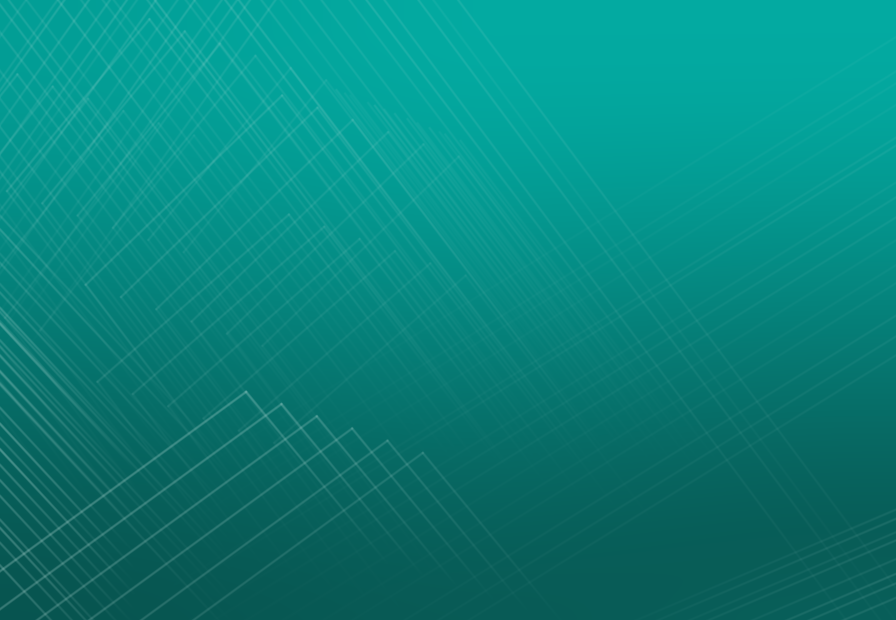
Write a WebGL 1 fragment shader that draws this background.

```glsl
precision highp float;
uniform vec2 u_resolution;

#define DEEP vec3(0.03, 0.355, 0.335)
#define BRIGHT vec3(0.01, 0.665, 0.63)
#define LINE_TINT vec3(0.72, 0.87, 0.85)
#define LINE_WIDTH 0.0017
#define FOLD_STEP vec2(0.057, -0.0197)
#define FALL vec2(0.605, -0.796)

float hash(float n) {
  return fract(sin(n * 12.9898) * 43758.5453);
}

// Soft ray from a start point, fading out over its reach
float ray(vec2 p, vec2 start, vec2 dir, float reach) {
  vec2 q = p - start;
  float along = dot(q, dir);
  float across = abs(q.x * dir.y - q.y * dir.x);
  float soft = LINE_WIDTH + 1.0 / u_resolution.y;
  float body = 1.0 - smoothstep(0.0, soft, across);
  float fade = clamp(1.0 - along / reach, 0.0, 1.0);
  return body * fade * smoothstep(-soft, 0.0, along);
}

// Line of even strength with a finite length
float segment(vec2 p, vec2 start, vec2 dir, float len) {
  vec2 q = p - start;
  float d = length(q - dir * clamp(dot(q, dir), 0.0, len));
  return 1.0 - smoothstep(0.0, LINE_WIDTH + 1.0 / u_resolution.y, d);
}

// Six stepped chevrons, each turning again at its left corner
float folds(vec2 p, vec2 peak, vec2 leftDir, float leftLen, vec2 rightDir, float reach) {
  float sum = 0.0;
  for (int i = 0; i < 6; i++) {
    float n = float(i);
    vec2 a = peak + n * FOLD_STEP;
    float arms = segment(p, a, leftDir, leftLen) + ray(p, a, rightDir, reach);
    arms += 0.6 * ray(p, a + leftDir * leftLen, rightDir, reach * 0.7);
    sum += arms * (1.0 - 0.11 * n);
  }
  return sum;
}

// Nearly parallel rays with uneven spacing and strength
float hatch(vec2 p, vec2 start, vec2 span, vec2 dir, float reach, float count, float seed) {
  float sum = 0.0;
  for (int i = 0; i < 28; i++) {
    float n = float(i);
    if (n >= count) break;
    float place = (n + 0.8 * hash(n + seed)) / count;
    float strength = 0.4 + 0.6 * hash(n * 1.7 + seed + 9.0);
    sum += strength * ray(p, start + span * place, dir, reach);
  }
  return sum;
}

// Teal slope, bright above and deepest at the lower right
vec3 backdrop(vec2 p) {
  float right = smoothstep(0.7, 1.4, p.x);
  float level = p.y - 0.07 * right * (1.0 - p.y);
  vec3 color = mix(DEEP, BRIGHT, smoothstep(-0.02, 0.96, level));
  color *= mix(0.93, 1.0, smoothstep(0.0, 0.8, p.x));
  float cornerGlow = smoothstep(0.16, 0.0, p.y) * right;
  return color + vec3(0.0, 0.015, 0.014) * cornerGlow;
}

float lineWork(vec2 p) {
  float light = 0.0;

  // Stepped chevrons, from the top downwards
  light += 0.17 * folds(p, vec2(0.241, 0.969), vec2(-0.638, -0.77), 0.36, FALL, 0.75);
  light += 0.17 * folds(p, vec2(0.455, 0.846), vec2(-0.72, -0.694), 0.44, FALL, 0.65);
  light += 0.13 * folds(p, vec2(0.466, 0.654), vec2(-0.753, -0.658), 0.41, FALL, 0.5);
  light += 0.36 * folds(p, vec2(0.397, 0.368), vec2(-0.808, -0.589), 0.62, vec2(0.636, -0.772), 0.36);
  light += 0.15 * folds(p, vec2(0.028, 0.88), vec2(-0.62, -0.785), 0.4, FALL, 0.6);

  // Long falling lines and the dense middle band
  light += 0.22 * hatch(p, vec2(-0.3, 1.0), vec2(0.92, 0.0), FALL, 0.95, 27.0, 3.0);
  light += 0.17 * hatch(p, vec2(0.62, 1.0), vec2(0.15, 0.0), vec2(0.597, -0.802), 1.5, 4.0, 21.0);
  light += 0.13 * hatch(p, vec2(0.53, 0.86), vec2(0.22, -0.09), FALL, 0.6, 13.0, 37.0);

  // Crossing lines at the upper left
  light += 0.2 * hatch(p, vec2(0.04, 1.0), vec2(0.42, 0.0), vec2(-0.58, -0.815), 0.72, 14.0, 51.0);

  // Bright fan entering from the left
  light += 0.25 * hatch(p, vec2(0.0, 0.66), vec2(0.0, -0.3), vec2(0.68, -0.733), 0.55, 12.0, 67.0);
  light += 0.5 * hatch(p, vec2(0.0, 0.51), vec2(0.0, -0.43), vec2(0.68, -0.733), 0.32, 17.0, 83.0);

  // Faint rising lines at the right
  light += 0.1 * hatch(p, vec2(1.446, 0.95), vec2(0.0, -0.55), vec2(-0.85, -0.527), 1.4, 15.0, 95.0);
  light += 0.15 * hatch(p, vec2(1.446, 0.19), vec2(0.0, -0.16), vec2(-0.92, -0.392), 0.6, 8.0, 113.0);
  return light;
}

void main() {
  vec2 p = gl_FragCoord.xy / u_resolution.y;
  float light = 1.0 - exp(-lineWork(p));
  gl_FragColor = vec4(mix(backdrop(p), LINE_TINT, light), 1.0);
}
```
